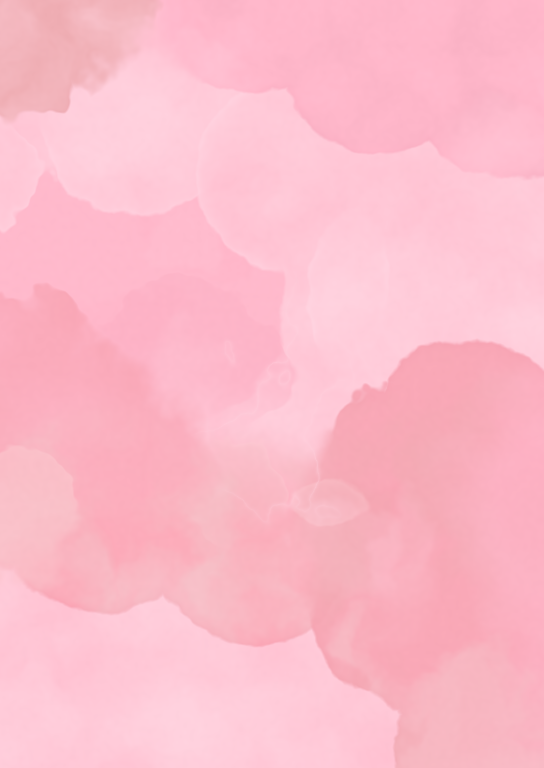
This background is drawn by a Shadertoy shader. Its source:

```glsl
// Layered pink watercolour washes with scalloped, torn and melting edges.

const vec3 PALE  = vec3(1.00, 0.82, 0.87);
const vec3 BLUSH = vec3(1.00, 0.75, 0.815);
const vec3 ROSE  = vec3(1.00, 0.71, 0.787);
const vec3 CORAL = vec3(0.975, 0.65, 0.708);
const vec3 CLAY  = vec3(0.93, 0.665, 0.685);
const vec3 SHELL = vec3(0.965, 0.745, 0.775);
const float CRISP = 0.0028;
const float LOST = 0.022;
const float RIM_WIDTH = 0.006;
const float SOFT_WARP = 0.018;
const float FINE_WARP = 0.012;
const float TORN_WARP = 0.075;
const float GRAIN = 0.007;
const int BLOOMS = 16;

vec2 hash2(vec2 p) {
  vec3 q = fract(p.xyx * vec3(0.1031, 0.103, 0.0973));
  q += dot(q, q.yzx + 33.33);
  return fract((q.xx + q.yz) * q.zy);
}

float corner(vec2 cell, vec2 offset) {
  float angle = 6.2832 * hash2(cell + 71.0).x;
  return dot(vec2(cos(angle), sin(angle)), offset);
}

float gradientNoise(vec2 p) {
  vec2 i = floor(p), f = fract(p), e = vec2(1, 0);
  vec2 u = f * f * (3.0 - 2.0 * f);
  return mix(mix(corner(i, f), corner(i + e, f - e), u.x),
    mix(corner(i + e.yx, f - e.yx), corner(i + 1.0, f - 1.0), u.x), u.y);
}

float fbm(vec2 p) {
  float sum = 0.0, amp = 0.6;
  for (int i = 0; i < 4; i++) {
    sum += amp * gradientNoise(p);
    p = mat2(1.6, 1.2, -1.2, 1.6) * p + 9.2;
    amp *= 0.5;
  }
  return sum;
}

vec2 drift(vec2 p) { return vec2(fbm(p), fbm(p + 31.0)); }

// Approximate signed distance to an ellipse
float lobe(vec2 p, float x, float y, float rx, float ry) {
  return (length((p - vec2(x, y)) / vec2(rx, ry)) - 1.0) * min(rx, ry);
}

float disc(vec2 p, float x, float y, float r) { return length(p - vec2(x, y)) - r; }

// Pigment inside d < 0; lost melts the edge, rim brightens or darkens it
vec3 wash(vec3 under, float d, vec3 pigment, float opacity, float rim, float lost) {
  float blur = mix(CRISP, LOST, lost);
  float body = smoothstep(blur, -blur, d);
  float line = rim * CRISP / blur * body * exp(min(d, 0.0) / RIM_WIDTH);
  return mix(under, pigment, body * clamp(opacity, 0.0, 1.0)) + line * vec3(0.4, 1, 0.85);
}

vec3 blend(vec3 a, vec3 b, float t) { return mix(a, b, clamp(t, 0.0, 1.0)); }

void mainImage(out vec4 fragColor, in vec2 fragCoord) {
  vec2 p = fragCoord / iResolution.y;
  vec2 s = p + SOFT_WARP * drift(p * 8.0) + FINE_WARP * drift(p * 26.0);
  vec2 torn = p + TORN_WARP * drift(p * 11.0);
  float cloud = fbm(s * 4.5 + 3.0);
  float mottle = fbm(torn * 9.0 + 12.0);
  float melt = smoothstep(-0.05, 0.25, gradientNoise(p * 7.0 + 5.0));

  // Pale ground, pinker toward the right
  float flush = 0.38 + cloud + 0.8 * mottle;
  vec3 veil = blend(PALE, BLUSH, flush - 0.08);
  vec3 col = blend(PALE, BLUSH, flush + 0.2 * smoothstep(0.35, 0.6, p.x));

  // Rose pool with a denser second coat
  float fade = smoothstep(0.41, 0.53, p.y);
  float d = min(lobe(s, 0.17, 0.6, 0.2, 0.17), lobe(s, 0.02, 0.66, 0.17, 0.12));
  col = wash(col, d, mix(ROSE, BLUSH, 0.3), 0.95 * fade, 0.0, 0.3 * melt);
  col = wash(col, lobe(torn, 0.24, 0.53, 0.135, 0.1), ROSE - 0.01, 0.7 * fade, 0.0, melt);

  // Pale scallops cutting into the pool
  d = min(disc(s, 0.176, 0.85, 0.13), lobe(torn, 0.0, 0.78, 0.05, 0.08));
  col = wash(col, d, veil, 0.92, 0.03, smoothstep(0.82, 0.9, p.y));
  float far = smoothstep(0.34, 0.44, p.x);
  col = wash(col, disc(s, 0.384, 0.766, 0.128), veil, 0.9 - 0.6 * far, 0.035, far);

  // Rose scallops across the top and a clay corner
  d = min(disc(s, 0.325, 1.0, 0.124), disc(s, 0.495, 0.935, 0.133));
  d = min(d, disc(s, 0.69, 0.948, 0.185));
  col = wash(col, d, ROSE + 0.06 * mottle, 0.9, -0.025, smoothstep(0.27, 0.2, p.x));
  d = min(lobe(torn, 0.05, 0.99, 0.145, 0.1), lobe(torn, 0.03, 0.9, 0.07, 0.05));
  col = wash(col, d, blend(CLAY, SHELL, 0.35 + 2.0 * mottle), 0.9, -0.03, 0.4 * melt);

  // Coral spill down the left side
  d = min(lobe(torn, 0.03, 0.53, 0.08, 0.09), lobe(torn, 0.08, 0.45, 0.13, 0.1));
  d = min(d, lobe(torn, 0.17, 0.37, 0.11, 0.1));
  col = wash(col, d, blend(CORAL, ROSE, 0.25 + 1.2 * cloud), 0.88, -0.012, melt);

  // Shell scallops: crisp below, dissolved above
  vec3 shell = blend(SHELL, CORAL + 0.015, 0.35 + 1.8 * mottle + cloud);
  d = min(disc(s, 0.13, 0.336, 0.137), disc(s, 0.325, 0.297, 0.138));
  d = min(d, lobe(s, 0.0, 0.35, 0.1, 0.09));
  float thin = smoothstep(0.3, 0.45, p.y + 0.2 * mottle);
  float upper = smoothstep(0.23, 0.33, p.y);
  col = wash(col, d, shell, 0.9 - 0.6 * thin + 0.4 * cloud, -0.035, upper);
  col = wash(col, lobe(torn, 0.03, 0.34, 0.075, 0.09), SHELL + 0.015, 0.75, 0.01, 0.5 * melt);

  // Deep coral mass, melting along its left flank
  d = min(disc(s, 0.615, 0.42, 0.137), disc(s, 0.53, 0.335, 0.137));
  d = min(d, min(disc(s, 0.54, 0.22, 0.137), lobe(s, 0.69, 0.16, 0.18, 0.2)));
  d = min(d, min(disc(s, 0.76, 0.4, 0.11), disc(s, 0.655, 0.02, 0.14)));
  d = min(d, disc(torn, 0.49, 0.45, 0.05));
  vec3 mass = mix(CORAL, CLAY, clamp(0.2 + 1.3 * cloud + mottle, 0.0, 0.7));
  mass = mix(mass, ROSE, 0.75 * smoothstep(0.56, 0.72, p.x + 0.25 * cloud));
  mass = mix(mass, SHELL, 0.7 * smoothstep(0.18, 0.02, p.y + 0.4 * mottle));
  float flank = smoothstep(0.45, 0.4, p.x) * smoothstep(0.18, 0.24, p.y);
  col = wash(col, d, mass, 0.94 - 0.2 * flank, -0.02, flank);

  // Translucent petals and pale drying veins
  col = wash(col, lobe(s, 0.455, 0.62, 0.05, 0.105), PALE, 0.2, 0.03, 0.4 * melt);
  col = wash(col, lobe(s, 0.43, 0.345, 0.05, 0.03), SHELL, 0.4, 0.03, 0.0);
  col = wash(col, lobe(torn, 0.31, 0.37, 0.06, 0.07), SHELL, 0.4, 0.025, melt);
  float vein = exp(-abs(fbm(s * 6.0 + 40.0)) / 0.018);
  col = mix(col, PALE, 0.45 * vein * smoothstep(0.0, -0.08, lobe(p, 0.38, 0.47, 0.15, 0.22)));

  // Scattered blooms, lifting or adding pigment
  for (int i = 0; i < BLOOMS; i++) {
    vec2 seed = hash2(vec2(i * 7 + 2, 5));
    vec2 size = 0.03 + 0.06 * hash2(seed * 91.0);
    vec3 tint = i % 2 == 0 ? PALE : col * vec3(1, 0.93, 0.95);
    d = lobe(torn, seed.x * 0.71, seed.y, size.x, size.y);
    col = wash(col, d, tint, 0.2, 0.004, min(0.3 + melt, 1.0));
  }

  col += GRAIN * gradientNoise(p * 110.0);
  fragColor = vec4(clamp(col, 0.0, 1.0), 1);
}
```
